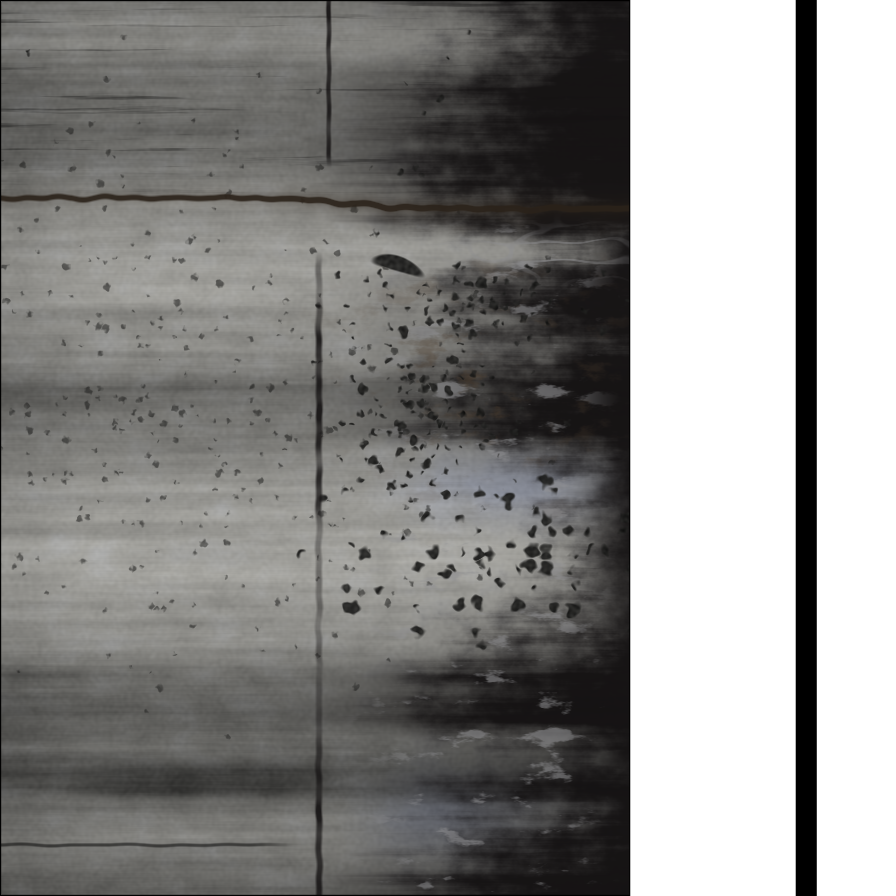
A WebGL 1 fragment shader for this texture:

```glsl
precision highp float;

uniform vec2 u_resolution;

const float PANEL_RIGHT = 0.7035;
const vec2 BAR_SPAN = vec2(0.888, 0.9115);
const vec3 WARM = vec3(1.0, 0.995, 0.965);
const vec3 COOL = vec3(0.95, 0.98, 1.06);
const vec3 RUST = vec3(0.30, 0.24, 0.18);
const vec3 SOOT = vec3(0.075, 0.066, 0.068);
const vec3 PIT = vec3(0.12, 0.12, 0.115);
const vec3 FLAKE = vec3(0.56, 0.56, 0.57);
const float STREAK = 0.13;
const float MOTTLE = 0.10;
const float GRAIN = 0.035;

vec2 hash2(vec2 p) {
  p = vec2(dot(p, vec2(127.1, 311.7)), dot(p, vec2(269.5, 183.3)));
  return fract(sin(p) * 43758.5);
}

float corner(vec2 i, vec2 c, vec2 f) {
  return dot(hash2(i + c) * 2.0 - 1.0, f - c);
}

float gradientNoise(vec2 p) {
  vec2 i = floor(p), f = fract(p), u = f * f * (3.0 - 2.0 * f);
  float low = mix(corner(i, vec2(0), f), corner(i, vec2(1, 0), f), u.x);
  float high = mix(corner(i, vec2(0, 1), f), corner(i, vec2(1), f), u.x);
  return mix(low, high, u.y);
}

float fbm(vec2 p) {
  float sum = 0.0, amp = 0.6;
  for (int i = 0; i < 5; i++) {
    sum += amp * gradientNoise(p);
    p = p * 2.03 + 17.3;
    amp *= 0.55;
  }
  return sum;
}

float spot(vec2 p, vec2 center, vec2 size) {
  vec2 e = (p - center) / size;
  return exp(-dot(e, e));
}

float stroke(float d, float width) {
  return 1.0 - smoothstep(width * 0.3, width + 1.0 / u_resolution.x, abs(d));
}

float span(float v, float a, float b, float soft) {
  return smoothstep(a - soft, a + soft, v) * (1.0 - smoothstep(b - soft, b + soft, v));
}

// Irregular pits on a jittered grid inside a soft region.
float pits(vec2 p, float cells, float density, vec2 center, vec2 size) {
  vec2 w = p * cells * 2.1;
  vec2 q = p * cells + 0.5 * vec2(gradientNoise(w), gradientNoise(w + 41.0));
  float mask = 0.0, soft = 0.05 + cells / u_resolution.x;
  for (int y = -1; y <= 1; y++) {
    for (int x = -1; x <= 1; x++) {
      vec2 cell = floor(q) + vec2(x, y);
      vec2 c = cell + 0.15 + 0.7 * hash2(cell + cells), pick = hash2(cell + 71.0);
      float r = mix(0.14, 0.43, pick.y * pick.y);
      float present = step(pick.x, density * spot(c / cells, center, size));
      mask = max(mask, present * (1.0 - smoothstep(r - soft, r + soft, length(q - c))));
    }
  }
  return mask;
}

// Blends the state (tone, soot edge, last height) to the next key.
void key(inout vec3 s, float y, float at, float tone, float edge) {
  s = vec3(mix(s.xy, vec2(tone, edge), smoothstep(s.z, at, y)), at);
}

vec2 bandProfile(float y) {
  vec3 s = vec3(0.40, 0.46, 0.0);
  key(s, y, 0.06, 0.48, 0.53); key(s, y, 0.10, 0.44, 0.60);
  key(s, y, 0.125, 0.32, 0.58); key(s, y, 0.17, 0.39, 0.61);
  key(s, y, 0.20, 0.37, 0.46); key(s, y, 0.24, 0.41, 0.51);
  key(s, y, 0.29, 0.56, 0.63); key(s, y, 0.37, 0.64, 0.71);
  key(s, y, 0.44, 0.60, 0.71); key(s, y, 0.49, 0.54, 0.64);
  key(s, y, 0.52, 0.47, 0.51); key(s, y, 0.565, 0.42, 0.51);
  key(s, y, 0.60, 0.53, 0.57); key(s, y, 0.68, 0.60, 0.52);
  key(s, y, 0.72, 0.60, 0.67); key(s, y, 0.76, 0.57, 0.50);
  key(s, y, 0.83, 0.42, 0.47); key(s, y, 0.91, 0.43, 0.50);
  key(s, y, 0.95, 0.52, 0.58); key(s, y, 1.0, 0.47, 0.53);
  return s.xy;
}

vec3 concrete(vec2 p) {
  // Banded wall with streaks and mottling.
  float drift = fbm(p * vec2(5, 14)), streak = fbm(p * vec2(2.5, 75));
  float mottle = fbm(p * vec2(22, 30) + 5.0), grain = gradientNoise(p * 190.0);
  float worn = smoothstep(0.36, 0.5, p.x);
  vec2 band = bandProfile(p.y + 0.012 * drift);
  float tone = band.x + STREAK * streak + MOTTLE * mottle + GRAIN * grain;
  float stripes = span(p.y, 0.108, 0.148, 0.008) * span(p.x, 0.10, 0.355, 0.06);
  tone -= stripes * (0.07 + 0.25 * max(streak, 0.0)) + 0.05 * smoothstep(0.12, 0.0, p.x);
  tone -= 0.16 * smoothstep(0.12, 0.4, fbm(p * vec2(4, 110) + 9.0)) * smoothstep(0.74, 0.84, p.y);
  float cool = spot(p, vec2(0.58, 0.46), vec2(0.13, 0.04)) + spot(p, vec2(0.46, 0.09), vec2(0.16, 0.05));
  vec3 col = tone * mix(WARM, COOL, clamp(worn * cool + 0.5 * mottle, 0.0, 1.0));

  // Ragged soot from the right, with flakes, rust and scratches.
  float ragged = p.x - band.y + 0.16 * streak + worn * (0.2 * mottle + 0.1 * drift);
  float soot = max(smoothstep(-0.17, 0.14, ragged), smoothstep(0.61, 0.715, p.x + 0.05 * mottle));
  col = mix(col, SOOT, soot * 0.97);
  float flakeArea = worn * (1.0 - smoothstep(0.62, 0.70, p.x)) * (1.0 - smoothstep(0.73, 0.76, p.y));
  col = mix(col, FLAKE, 0.6 * flakeArea * smoothstep(0.12, 0.27, fbm(p * vec2(17, 42) + 30.0)));
  float rust = smoothstep(0.05, 0.3, fbm(p * vec2(20, 38) + 60.0));
  col = mix(col, RUST, 0.55 * rust * spot(p, vec2(0.55, 0.58), vec2(0.14, 0.12)));
  float scratch = stroke(gradientNoise(p * vec2(20, 48) + 3.0), 0.07);
  col = mix(col, FLAKE, 0.65 * scratch * spot(p, vec2(0.61, 0.718), vec2(0.09, 0.022)));

  // Separate holes, crusted clusters, specks and a slanted gouge.
  float holes = pits(p, 48.0, 0.95, vec2(0.575, 0.375), vec2(0.13, 0.075));
  holes = max(holes, pits(p, 68.0, 1.0, vec2(0.52, 0.66), vec2(0.10, 0.035)));
  holes = max(holes, pits(p, 75.0, 1.0, vec2(0.47, 0.54), vec2(0.07, 0.06)));
  float specks = pits(p, 105.0, 0.16, vec2(0.20, 0.56), vec2(0.30, 0.24));
  vec2 g = p - vec2(0.444, 0.706);
  g.y += 0.28 * g.x + 6.0 * g.x * g.x;
  holes = max(holes, 1.0 - smoothstep(0.8, 1.1, length(g / vec2(0.029, 0.009))));
  col = mix(col, PIT * (1.0 + grain), max(holes * 0.92, specks * 0.55));

  // Worn vertical joints.
  float wobble = 0.003 * gradientNoise(vec2(p.y * 45.0, 2.0));
  float wear = 0.85 + 0.9 * gradientNoise(vec2(p.y * 38.0, 8.0));
  float upper = stroke(p.x - 0.367 + wobble * 0.5, 0.0028) * smoothstep(0.81, 0.83, p.y);
  float strength = 0.4 + 0.5 * span(p.y, 0.43, 0.65, 0.03) + 0.5 * smoothstep(0.19, 0.13, p.y);
  float lower = stroke(p.x - 0.356 + wobble, 0.0042) * smoothstep(0.725, 0.70, p.y);
  col = mix(col, SOOT, clamp((upper * 0.9 + lower * strength) * wear, 0.0, 0.9));

  // Stained horizontal crack and a faint lower seam.
  float away = p.y - 0.779 + 0.012 * smoothstep(0.28, 0.5, p.x) - 0.006 * gradientNoise(vec2(p.x * 38.0, 4.0));
  float stain = exp(-abs(away) / 0.008) * (0.25 + 0.4 * smoothstep(0.2, 0.42, p.x));
  col = mix(col, RUST * 0.55, min(stain + 0.8 * stroke(away, 0.0036), 0.92));
  float seam = stroke(p.y - 0.057 - 0.004 * gradientNoise(vec2(p.x * 25.0, 6.0)), 0.0018);
  return clamp(col * (1.0 - 0.5 * seam * smoothstep(0.34, 0.28, p.x)), 0.02, 0.72);
}

void main() {
  vec2 p = gl_FragCoord.xy / u_resolution;
  float soft = 0.5 / u_resolution.x;
  // Framed wall, blank margin and black bar.
  float inset = min(min(p.x, PANEL_RIGHT - p.x), min(p.y, 1.0 - p.y));
  vec3 wall = concrete(p) * smoothstep(0.0004, 0.0016 + soft, inset);
  float margin = smoothstep(PANEL_RIGHT - soft, PANEL_RIGHT + soft, p.x);
  float bar = span(p.x, BAR_SPAN.x, BAR_SPAN.y, soft);
  gl_FragColor = vec4(mix(wall, vec3(1.0 - bar), margin), 1.0);
}
```
